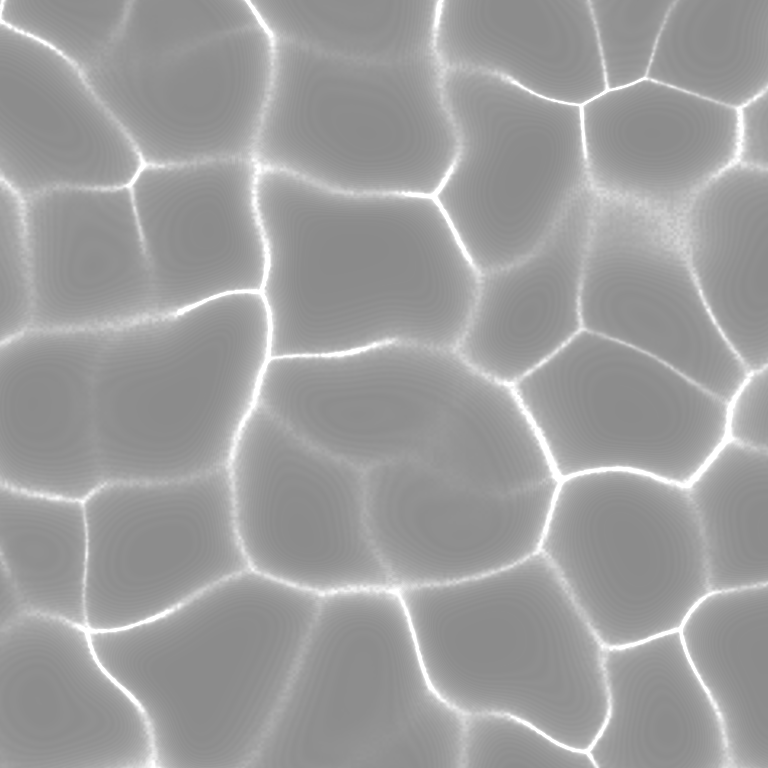
Write a WebGL 2 fragment shader that draws this texture.

```glsl
#version 300 es
precision highp float;
// Grey water caustics: a net of thin, glowing, curved light veins with soft halos.

#define CELLS 5.4          // cells across the canvas
#define JITTER 0.78        // scatter of the cell centres
#define SIZE_SPREAD 0.16   // variation of cell size
#define BEND 0.50          // curvature of the veins
#define BASE 0.541         // grey level of the cell floors
#define HALO 0.048         // brightness of the wide glow
#define GLOW 0.088         // brightness of the near glow
#define CORE 0.50          // brightness of the vein centre
#define CORE_WIDTH 0.012   // softness of the sharpest veins
#define STREAKS 0.006      // strength of the bands beside the veins
#define GRAIN 0.55         // roughness of the bright parts
#define GRAIN_FREQ 240.0   // grains across the canvas

uniform vec2 u_resolution;
out vec4 fragColor;

float hash(vec2 p) {
  return fract(sin(dot(p, vec2(127.1, 311.7))) * 43758.5453);
}

vec2 hash2(vec2 p) {
  return vec2(hash(p), hash(p + 57.3));
}

float noise(vec2 p) {
  vec2 i = floor(p);
  vec2 f = fract(p);
  f = f * f * f * (f * (f * 6.0 - 15.0) + 10.0);
  float low = mix(hash(i), hash(i + vec2(1, 0)), f.x);
  float high = mix(hash(i + vec2(0, 1)), hash(i + vec2(1, 1)), f.x);
  return mix(low, high, f.y);
}

// Spread of the softly nearest centres, for three softness values at once.
// It peaks on cell borders and rises further where several borders meet.
vec3 borderSpread(vec2 p, vec3 softness) {
  vec2 cell = floor(p);
  vec3 weightSum = vec3(0.0);
  vec3 sumX = vec3(0.0);
  vec3 sumY = vec3(0.0);
  vec3 sumSquare = vec3(0.0);
  for (int y = -2; y <= 2; y++) {
    for (int x = -2; x <= 2; x++) {
      vec2 id = cell + vec2(x, y);
      vec2 toCentre = id + 0.5 + JITTER * (hash2(id) - 0.5) - p;
      float square = dot(toCentre, toCentre);
      float offset = SIZE_SPREAD * hash(id + 91.7);
      // The constant keeps the exponent in range
      vec3 weight = exp((0.45 - square - offset) / softness);
      weightSum += weight;
      sumX += weight * toCentre.x;
      sumY += weight * toCentre.y;
      sumSquare += weight * square;
    }
  }
  weightSum = max(weightSum, vec3(1e-36));
  vec3 meanX = sumX / weightSum;
  vec3 meanY = sumY / weightSum;
  return 4.0 * max(sumSquare / weightSum - meanX * meanX - meanY * meanY, 0.0);
}

void main() {
  vec2 uv = gl_FragCoord.xy / min(u_resolution.x, u_resolution.y);
  vec2 p = uv * CELLS + 3.0;

  // Bend the straight borders into curves
  vec2 bend = vec2(noise(p * 1.25 + 11.0), noise(p * 1.25 + 47.0)) - 0.5;
  vec2 q = p + BEND * bend;

  // Focus varies along the veins: sharp and bright, or wide and faint
  float focus = smoothstep(0.15, 0.90, noise(p * 1.3 + 23.0));
  float sparkle = mix(0.55, 1.35, noise(p * 3.1 + 71.0));
  vec3 softness = vec3(mix(4.0, 1.0, focus) * CORE_WIDTH,
                       mix(0.12, 0.055, focus), 0.21);
  vec3 spread = borderSpread(q, softness);

  // Fine bands that run along the veins, and grain within the light
  float streaks = STREAKS * sin(48.0 * spread.z) * smoothstep(0.05, 0.4, spread.z);
  float grain = 1.0 + GRAIN * (noise(uv * GRAIN_FREQ) - 0.5);

  // Layer the wide halo, the near glow and the bright core
  float halo = HALO * spread.z + streaks;
  float glow = GLOW * spread.y * mix(0.4, 1.0, focus);
  float core = CORE * spread.x * sparkle * mix(0.12, 1.0, focus * focus);
  float grey = BASE + halo + (glow + core) * grain;

  fragColor = vec4(vec3(min(grey, 1.0)), 1.0);
}
```
